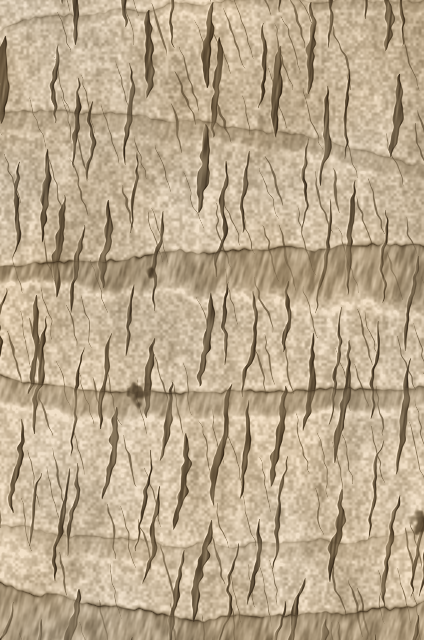
Give the GLSL for this texture, as a Shadertoy shader.

```glsl
// Palm trunk bark: bowed leaf-scar rings, fibrous bands and tapered upright cracks.

float hash(vec2 p) {
    vec3 q = fract(p.xyx * 0.1031);
    q += dot(q, q.yzx + 33.33);
    return fract((q.x + q.y) * q.z);
}

float noise(vec2 p) {
    vec2 i = floor(p), f = fract(p);
    f = f * f * (3.0 - 2.0 * f);
    return mix(mix(hash(i), hash(i + vec2(1, 0)), f.x),
               mix(hash(i + vec2(0, 1)), hash(i + vec2(1, 1)), f.x), f.y);
}

float fbm(vec2 p) {
    float sum = 0.0, gain = 0.5;
    for (int i = 0; i < 4; i++) {
        sum += gain * noise(p);
        p = p * 2.03 + 17.1;
        gain *= 0.5;
    }
    return sum / 0.9375;
}

// Coverage of staggered cracks: one column per cell, cut into tapered lengths.
float cracks(vec2 p, float columns, float span, float halfWidth, float fill) {
    float cover = 0.0, soft = 0.7 / iResolution.y;
    p.x -= 0.16 * p.y - 0.06 * p.y * p.y;
    float cell = floor(p.x * columns);
    for (int i = -1; i <= 1; i++) {
        float id = cell + float(i);
        float t = p.y / span + 5.0 * hash(vec2(id, columns));
        vec2 key = vec2(id * 3.0, floor(t) + columns);
        float size = hash(key + 7.7);
        float start = 0.25 * hash(key + 3.1), end = 1.0 - 0.25 * hash(key + 5.3);
        float f = clamp((fract(t) - start) / (end - start), 0.0, 1.0);
        float taper = pow(4.0 * f * (1.0 - f), 0.7);
        float centre = (id + 0.5 + 0.75 * (hash(key) - 0.5)) / columns;
        centre += 0.010 * (noise(vec2(id * 9.0, p.y * 22.0)) - 0.5);
        centre += 0.004 * (noise(vec2(id * 5.0, p.y * 90.0)) - 0.5);
        float w = halfWidth * (0.3 + 0.7 * size * size) * taper;
        w *= 0.6 + 0.8 * noise(vec2(id * 4.0, p.y * 70.0));
        float present = step(hash(key + 11.9), fill) * smoothstep(0.0, 0.06, taper);
        float d = abs(p.x - centre) - w;
        cover = max(cover, present * (1.0 - smoothstep(-soft, soft, d)));
    }
    return cover;
}

void mainImage(out vec4 fragColor, in vec2 fragCoord) {
    vec2 uv = fragCoord / iResolution.xy;
    vec2 p = fragCoord / iResolution.y;

    // Rings: left height, tilt, bow, strength; then fibre depth at left and right.
    vec4 rings[6] = vec4[6](
        vec4(0.961, 0.040, 0.015, 0.40), vec4(0.830, -0.085, 0.022, 0.45),
        vec4(0.583, 0.030, 0.012, 1.00), vec4(0.408, -0.006, -0.017, 0.85),
        vec4(0.186, -0.014, -0.030, 0.40), vec4(0.088, -0.030, -0.037, 1.00));
    vec2 depths[6] = vec2[6](vec2(0.015, 0.02), vec2(0.035, 0.03), vec2(0.03, 0.115),
        vec2(0.05, 0.035), vec2(0.04, 0.03), vec2(0.11, 0.08));

    float fibre = 0.0, edge = 0.0, lip = 0.0;
    for (int i = 0; i < 6; i++) {
        vec4 r = rings[i];
        float seed = float(i) * 13.0;
        float y = r.x + r.y * uv.x + r.z * 4.0 * uv.x * (1.0 - uv.x);
        y += 0.012 * (noise(vec2(p.x * 22.0, seed)) - 0.5);
        y += 0.005 * (noise(vec2(p.x * 110.0, seed)) - 0.5);
        float below = y - p.y;
        float depth = mix(depths[i].x, depths[i].y, uv.x);
        depth *= 0.85 + 0.3 * noise(vec2(p.x * 35.0, seed + 4.0));
        float band = smoothstep(-0.001, 0.002, below) * (1.0 - smoothstep(0.65, 1.0, below / depth));
        fibre = max(fibre, r.w * band);
        float patchy = smoothstep(0.15, 0.75, noise(vec2(p.x * 40.0, seed + 8.0)));
        edge = max(edge, r.w * (0.3 + 0.7 * patchy) * exp(-abs(below - 0.002) / 0.0025));
        lip += 0.5 * exp(-pow((below + 0.006) / 0.005, 2.0));
        lip += r.w * exp(-pow((below - depth) / 0.006, 2.0));
    }

    // Weathered face: broad stains, vertical smears and fine grain.
    float stain = fbm(p * vec2(9.0, 6.0));
    float grain = noise(p * 230.0) * 0.6 + noise(p * vec2(150.0, 100.0) + 40.0) * 0.4;
    float tone = 0.80 + 0.22 * (stain - 0.5) + 0.30 * (grain - 0.5);
    tone += 0.14 * (fbm(p * vec2(60.0, 14.0)) - 0.5);
    tone -= 0.05 * smoothstep(0.4, 1.0, uv.x) * smoothstep(0.6, 1.0, uv.y);

    // Slanted fibres exposed beneath each ring.
    float strand = noise(vec2((p.x - 0.3 * p.y) * 170.0, p.y * 45.0));
    strand = 0.65 * strand + 0.35 * noise(vec2((p.x - 0.2 * p.y) * 300.0, p.y * 80.0));
    tone = mix(tone, 0.40 + 0.46 * strand + 0.15 * (stain - 0.5), 0.85 * fibre);
    tone += 0.10 * lip * (1.0 - fibre);

    // Hairline splits, then wide cracks with stringy floors and a shaded side.
    float hair = cracks(p + 3.0, 46.0, 0.11, 0.0019, 0.5);
    tone = mix(tone, 0.36, 0.75 * hair * (1.0 - 0.4 * fibre));
    float wide = cracks(p, 25.0, 0.20, 0.0072, 0.86);
    float shifted = cracks(p + vec2(0.0022, 0.0), 25.0, 0.20, 0.0072, 0.86);
    float cord = noise(vec2((p.x - 0.12 * p.y) * 330.0, p.y * 35.0));
    float crackFloor = 0.30 + 0.26 * cord - 0.12 * (1.0 - shifted);
    tone += 0.07 * shifted * (1.0 - wide);
    tone = mix(tone, crackFloor, wide * (1.0 - 0.3 * fibre));
    tone = mix(tone, 0.24, 0.85 * edge);

    // Dark knots: centre and radius.
    vec3 knots[3] = vec3[3](vec3(0.238, 0.577, 0.007), vec3(0.215, 0.385, 0.014), vec3(0.66, 0.18, 0.013));
    for (int i = 0; i < 3; i++) {
        float d = length((p - knots[i].xy) * vec2(1.0, 0.8)) / knots[i].z + 1.2 * (noise(p * 120.0) - 0.5);
        tone = mix(tone, 0.22 + 0.2 * strand, 0.85 * (1.0 - smoothstep(0.5, 1.3, d)));
    }

    // Tone to bark colour, with slightly warmer stains.
    float v = clamp((tone - 0.18) / 0.71, -0.1, 1.08);
    vec3 color = mix(vec3(0.18, 0.13, 0.08), vec3(0.89, 0.82, 0.72), v);
    color -= vec3(0.0, 0.01, 0.04) * 4.0 * v * (1.0 - v);
    color += vec3(0.03, 0.0, -0.04) * (fbm(p * 7.0 + 30.0) - 0.5);
    fragColor = vec4(clamp(color, 0.0, 1.0), 1.0);
}
```
